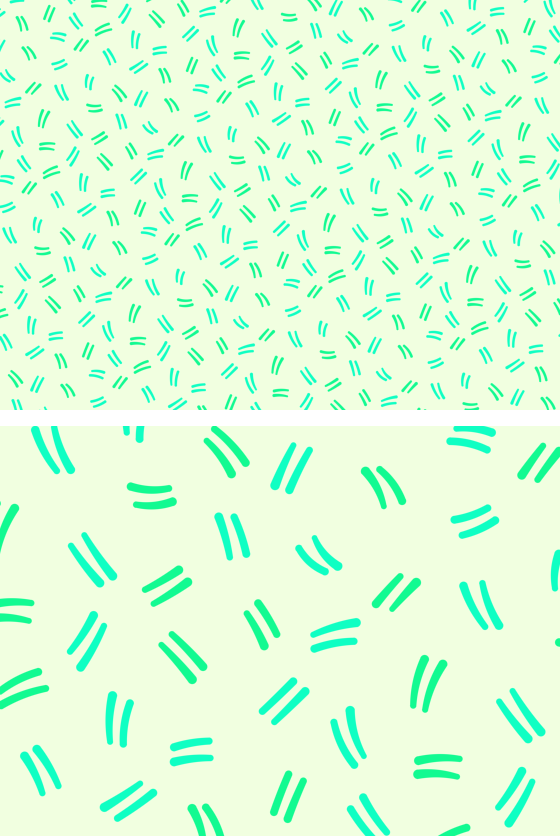
Top: the whole. Bottom: its middle third, enlarged.
A Shadertoy shader for this pattern:

```glsl
// Scattered pairs of short mint and green brush strokes on a pale cream ground, in a tilted repeat.
#define TILE_SIZE 0.3705      // side of the repeat, in canvas heights
#define TILE_TILT -0.349      // rotation of the repeat, radians
#define GRID vec2(5.0, 6.0)   // stroke pairs per repeat
#define JITTER 0.34           // random shift, in cells
#define HALF_LENGTH 0.0168
#define HALF_WIDTH 0.0031
#define HALF_GAP 0.0064
#define BEND 0.0024
#define MINT_SHARE 0.55
#define GROUND vec3(0.945, 1.0, 0.88)
#define MINT vec3(0.06, 1.0, 0.765)
#define GREEN vec3(0.07, 0.98, 0.57)

vec2 hash2(float n) {
    vec3 h = fract(vec3(n) * vec3(0.1031, 0.1030, 0.0973));
    h += dot(h, h.yzx + 33.33);
    return fract((h.xx + h.yz) * h.zy);
}

vec2 rotate(vec2 p, float angle) {
    float c = cos(angle), s = sin(angle);
    return vec2(c * p.x - s * p.y, s * p.x + c * p.y);
}

// Tapered, slightly bent capsule lying along x
float strokeDistance(vec2 p, float halfLength, float bend, float taper) {
    float t = clamp(p.x / halfLength, -1.0, 1.0);
    p.y -= bend * (t * t - 0.4);
    float radius = HALF_WIDTH * (1.0 + taper * t);
    return length(vec2(max(abs(p.x) - halfLength, 0.0), p.y)) - radius;
}

// Two nearly parallel strokes with small individual differences
float pairDistance(vec2 p, float id) {
    vec2 shape = hash2(id + 71.0) - 0.5;
    float nearest = 1.0;
    for (float side = -1.0; side <= 1.0; side += 2.0) {
        vec2 vary = hash2(id * 2.0 + side + 143.0) - 0.5;
        vec2 q = p - vec2(vary.x * 0.007, side * HALF_GAP);
        q = rotate(q, side * shape.y * 0.16);
        float halfLength = HALF_LENGTH * (1.0 + 0.3 * shape.x + 0.15 * vary.y);
        float d = strokeDistance(q, halfLength, BEND * shape.y * 2.0, vary.x * 0.5);
        nearest = min(nearest, d);
    }
    return nearest;
}

// Evenly spread directions, leaving out gentle downward slopes
float pairAngle(float id) {
    float u = (mod(id * 11.0, 30.0) + hash2(id + 19.0).x) / 30.0;
    float degrees = u < 0.39 ? mix(-74.0, -45.0, u / 0.39)
                             : mix(-13.0, 89.0, (u - 0.39) / 0.61);
    return radians(degrees);
}

void mainImage(out vec4 fragColor, in vec2 fragCoord) {
    float pixel = 1.0 / iResolution.y;
    vec2 cellSize = TILE_SIZE / GRID;
    vec2 p = rotate(fragCoord * pixel, -TILE_TILT);
    vec2 g = p / cellSize;
    vec3 color = GROUND;

    // Brick grid: nearby cells of the rows below, at and above the point
    for (float j = -1.0; j <= 1.0; j++) {
        float row = floor(g.y) + j;
        float shift = 0.5 * mod(row, 2.0);
        for (float i = -1.0; i <= 1.0; i++) {
            float column = floor(g.x - shift) + i;
            float id = mod(column, GRID.x) + GRID.x * mod(row, GRID.y);
            vec2 center = vec2(column + shift, row) + 0.5 + JITTER * (hash2(id + 5.0) - 0.5);
            vec2 local = rotate(p - center * cellSize, TILE_TILT - pairAngle(id));
            float d = pairDistance(local, id);
            vec3 ink = mod(id * 13.0, 30.0) < MINT_SHARE * 30.0 ? MINT : GREEN;
            color = mix(color, ink, 1.0 - smoothstep(-0.75 * pixel, 0.75 * pixel, d));
        }
    }
    fragColor = vec4(color, 1.0);
}
```
